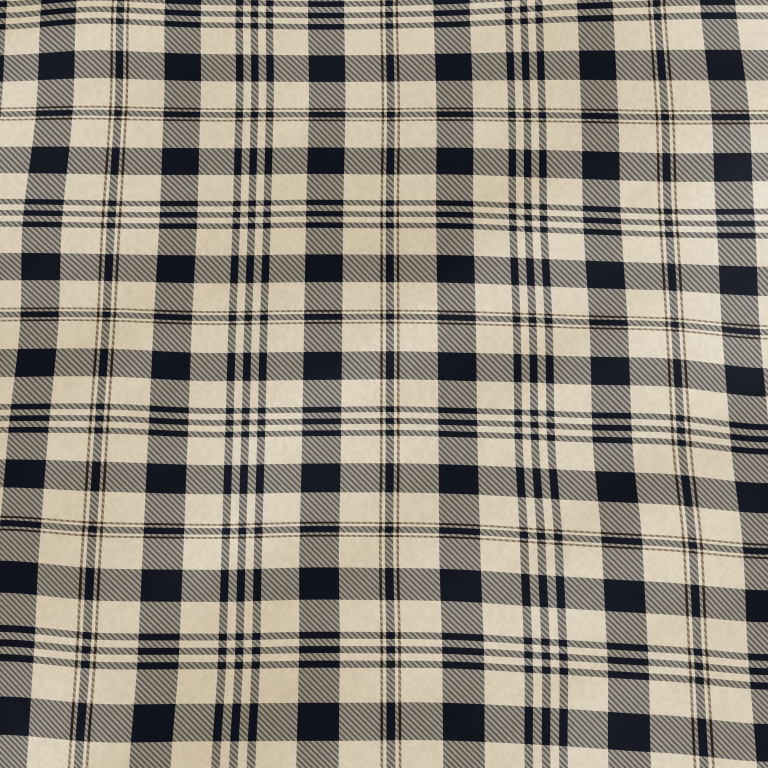
Reproduce this texture procedurally as a Shadertoy shader.

```glsl
const float TAU = 6.2831853;

float hash(vec2 p) {
    return fract(sin(dot(p, vec2(127.1, 311.7))) * 43758.5453);
}

float noise(vec2 p) {
    vec2 i = floor(p), f = fract(p);
    f = f * f * (3.0 - 2.0 * f);
    return mix(mix(hash(i), hash(i + vec2(1, 0)), f.x),
               mix(hash(i + vec2(0, 1)), hash(i + vec2(1, 1)), f.x), f.y);
}

float fbm(vec2 p) {
    float sum = 0.0, gain = 0.5;
    for (int i = 0; i < 4; i++) {
        sum += gain * noise(p);
        p = p * 2.03 + 7.1;
        gain *= 0.5;
    }
    return sum / 0.9375;
}

// Coverage of a stripe at distance d from its centre line
float stripe(float d, float halfWidth, float blur) {
    return smoothstep(-blur, blur, halfWidth - abs(d));
}

// Thread colour along one axis; one repeat per unit of phase
vec3 sett(float phase, float blur, float light) {
    vec3 cream = mix(vec3(0.79, 0.73, 0.62), vec3(0.92, 0.89, 0.83), light);
    vec3 navy = mix(vec3(0.06, 0.07, 0.105), vec3(0.17, 0.18, 0.22), light * light);
    vec3 brown = mix(vec3(0.20, 0.13, 0.07), vec3(0.34, 0.25, 0.16), light);

    float d = abs(fract(phase + 0.5) - 0.5);
    float toTriple = 0.5 - d;
    float dark = stripe(d, 0.014, blur);                            // thin core
    dark = max(dark, stripe(d - 0.234, 0.067, blur));               // wide bands
    dark = max(dark, stripe(toTriple, 0.0135, blur));               // triple lines
    dark = max(dark, stripe(toTriple - 0.056, 0.0135, blur));
    vec3 thread = mix(cream, navy, dark);
    return mix(thread, brown, stripe(d - 0.029, 0.0042, blur));     // brown edging
}

// Horizontal repeat phase: the cloth widens toward the bottom
float warpPhase(vec2 p) {
    return (p.x - 0.508) / (0.347 + 0.062 * (1.0 - p.y));
}

// Vertical repeat phase: rows grow downward and sag at the sides
float weftPhase(vec2 p) {
    float t = 1.0 - p.y;
    t -= smoothstep(0.5, 1.0, p.x) * (0.022 - 0.04 * exp(-5.0 * t));
    t += 0.005 * (1.0 - smoothstep(0.0, 0.3, p.x));
    return -0.573 + t * (3.75 + t * (0.46 - 0.713 * t));
}

// Small ripples, stronger away from the flat middle
vec2 ripple(vec2 p) {
    vec2 n = vec2(noise(p * vec2(4.0, 7.0) + 3.0), noise(p * vec2(7.0, 4.0) + 19.0));
    return (n - 0.5) * 0.014 * (0.25 + 1.5 * abs(p.x - 0.5));
}

// Soft folds and a brighter upper right side, from 0 to 1
float clothLight(vec2 p) {
    vec2 along = vec2(p.x + 0.6 * p.y, p.y - 0.6 * p.x);
    float folds = fbm(along * vec2(3.0, 8.0) + 5.0) - 0.5;
    float broad = noise(p * 2.6 + 11.0) - 0.5;
    float slope = 0.28 * (p.x - 0.5) + 0.18 * (p.y - 0.5);
    return clamp(0.42 + slope + 0.75 * folds + 0.45 * broad, 0.0, 1.0);
}

// Diagonal weave: share of the weft thread on top
float twill(vec2 p, float frequency, float contrast) {
    float s = (p.x + p.y) * frequency;
    float fade = 1.0 - smoothstep(0.3, 0.7, fwidth(s));
    return 0.5 + contrast * fade * sin(TAU * s);
}

void mainImage(out vec4 fragColor, in vec2 fragCoord) {
    vec2 p = fragCoord / iResolution.xy;
    vec2 cloth = p + ripple(p);
    float light = clothLight(p);

    float u = warpPhase(cloth);
    float v = weftPhase(cloth);
    vec3 warp = sett(u, 0.7 * fwidth(u), light);
    vec3 weft = sett(v, 0.7 * fwidth(v), light);

    // Blend the crossing threads in partly linear light
    float over = twill(cloth, 130.0, 0.22);
    vec3 color = pow(mix(pow(warp, vec3(1.3)), pow(weft, vec3(1.3)), over), vec3(1.0 / 1.3));

    // Thread grain
    color *= 1.0 + 0.05 * (noise(p * vec2(260.0, 200.0)) - 0.5);
    fragColor = vec4(color, 1.0);
}
```
